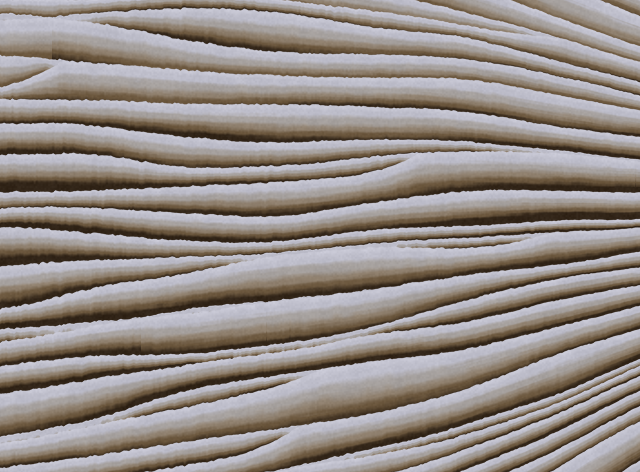
Give the GLSL for this texture, as a WebGL 1 fragment shader.

```glsl
precision highp float;
uniform vec2 u_resolution;

#define GILLS 18.0        // gills per canvas height at the left side
#define WANDER 1.5        // slow drift of each gill, in gill spacings
#define RIPPLE 0.28       // quicker waviness of each gill
#define SERRATION 0.10    // roughness of the rims
#define FORK_SHARE 0.45   // share of even gills that join their neighbour
#define FORK_LENGTH 0.28  // length over which a fork closes
#define DEPTH 1.08        // overall darkness of the gaps
#define GRAIN 0.035       // fine surface grain

const vec3 LAVENDER = vec3(0.74, 0.74, 0.79);
const vec3 GREY     = vec3(0.65, 0.63, 0.62);
const vec3 TAN      = vec3(0.56, 0.50, 0.43);
const vec3 BROWN    = vec3(0.42, 0.34, 0.24);
const vec3 SHADOW   = vec3(0.19, 0.14, 0.09);

float hash(vec2 p) {
  vec3 q = fract(p.xyx * vec3(0.1031, 0.1030, 0.0973));
  q += dot(q, q.yzx + 33.33);
  return fract((q.x + q.y) * q.z);
}

float noise(vec2 p) {
  vec2 i = floor(p), f = fract(p);
  f = f * f * (3.0 - 2.0 * f);
  float low = mix(hash(i), hash(i + vec2(1.0, 0.0)), f.x);
  float high = mix(hash(i + vec2(0.0, 1.0)), hash(i + vec2(1.0, 1.0)), f.x);
  return mix(low, high, f.y);
}

// Height of one gill's rim, in gill spacings
float rim(float id, float x) {
  float slow = noise(vec2(x * 1.6 + 5.0, id + 100.0)) - 0.5;
  float quick = noise(vec2(x * 5.0, id + 200.0)) - 0.5;
  float rough = noise(vec2(x * 110.0, id + 300.0)) * 0.6
              + noise(vec2(x * 230.0, id + 400.0)) * 0.4 - 0.5;
  return id + WANDER * slow + RIPPLE * quick + SERRATION * rough;
}

// Rim that may bend up and join the gill above it
float forkedRim(float id, float x) {
  float own = rim(id, x);
  float isEven = 1.0 - mod(id, 2.0);
  float forks = isEven * step(hash(vec2(id + 50.0, 7.0)), FORK_SHARE);
  float joinX = 0.1 + 1.2 * hash(vec2(id + 50.0, 19.0));
  float k = clamp((x - joinX) / FORK_LENGTH + 1.0, 0.0, 1.0);
  return mix(own, rim(id + 1.0, x), forks * k * k * k);
}

// Colour from lit rim (0) to deep gap (1)
vec3 gillColor(float s) {
  vec3 c = mix(LAVENDER, GREY, smoothstep(0.22, 0.40, s));
  c = mix(c, TAN, smoothstep(0.46, 0.66, s));
  c = mix(c, BROWN, smoothstep(0.66, 0.83, s));
  return mix(c, SHADOW, smoothstep(0.83, 1.02, s));
}

void main() {
  vec2 p = gl_FragCoord.xy / u_resolution.y;

  // Fan coordinates: gills crowd together towards the right
  float spread = 1.0 - 0.20 * p.x - 0.12 * p.x * p.x;
  float bend = 0.05 * p.x + 0.05 * (noise(p * vec2(2.2, 1.5) + 3.0) - 0.5);
  float v = (p.y - 0.5 - bend) / spread * GILLS;
  float pixel = GILLS / (spread * u_resolution.y);

  // Nearest rims above and below this point
  float cell = floor(v);
  float top = v + 4.0, bottom = v - 4.0, topId = cell;
  for (int i = -3; i <= 3; i++) {
    float id = cell + float(i);
    float edge = forkedRim(id, p.x);
    if (edge >= v) {
      if (edge < top) { top = edge; topId = id; }
    } else {
      bottom = max(bottom, edge);
    }
  }
  float gap = top - bottom;
  float t = (top - v) / max(gap, 0.001);

  // Depth of shade varies along each gill and is strongest mid-canvas
  float band = p.y - 0.45;
  float depth = DEPTH + 0.35 * (noise(vec2(p.x * 2.5, topId + 500.0)) - 0.5);
  depth += 0.14 * exp(-18.0 * band * band) - 0.14 * smoothstep(0.65, 1.0, p.y);
  depth *= smoothstep(0.08, 0.55, gap);

  // Fibres along the face and soft mottling
  float fibre = noise(vec2(p.x * 9.0, v * 8.0)) - 0.5;
  float mottle = noise(p * 45.0) - 0.5;
  float s = t * depth + (0.07 * fibre + 0.06 * mottle) * smoothstep(0.0, 0.3, t);

  vec3 lit = LAVENDER + 0.04;
  vec3 color = gillColor(s);
  color = mix(lit, color, smoothstep(0.0, 0.16, t));
  color = mix(lit, color, smoothstep(0.0, 1.5 * pixel, v - bottom));

  color += GRAIN * (noise(p * 260.0) - 0.5) + 0.03 * mottle;
  gl_FragColor = vec4(clamp(color, 0.0, 1.0), 1.0);
}
```
